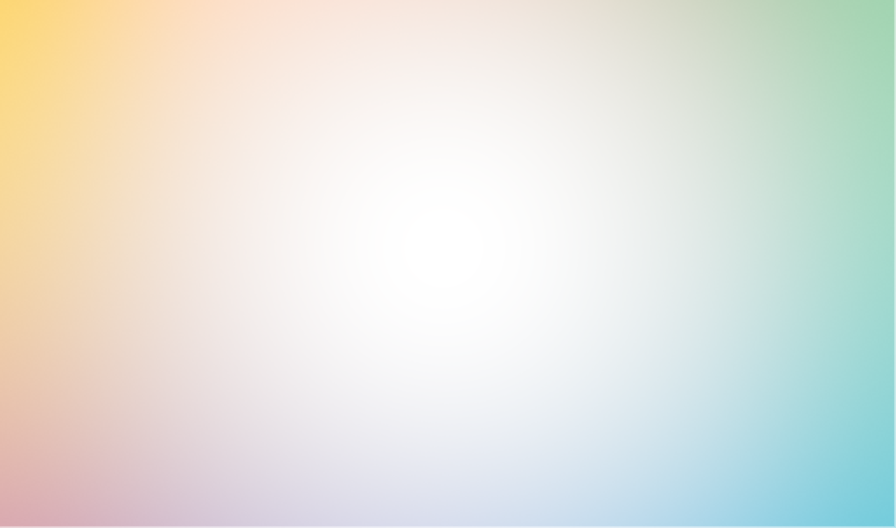
This background is drawn by a Shadertoy shader. Its source:

```glsl
// A soft pastel wash: warm hues on the left, green and cyan on the right,
// fading to a white glow near the middle. Three rows of hues are joined by
// smooth curves; a round falloff, faint grain and a pale rim finish it.

#define GLOW_CENTER vec2(0.495, 0.53)
#define GLOW_INNER 0.02
#define GLOW_OUTER 1.02
#define GRAIN_ROWS 302.0
#define GRAIN_AMOUNT 0.005
#define RIM_WIDTH 0.003
#define RIM_STRENGTH 0.52

// Cubic interpolation weight at a distance given in stop spacings
float cubicWeight(float distanceInStops) {
    float d = abs(distanceInStops);
    if (d < 1.0) return (1.5 * d - 2.5) * d * d + 1.0;
    if (d < 2.0) return ((-0.5 * d + 2.5) * d - 4.0) * d + 2.0;
    return 0.0;
}

// Smooth curve through five evenly spaced hues, x from 0 to 1
vec3 blendRow(float x, vec3 hues[5]) {
    vec3 sum = vec3(0.0);
    for (int i = -1; i <= 5; i++) {
        sum += hues[clamp(i, 0, 4)] * cubicWeight(x * 4.0 - float(i));
    }
    return sum;
}

// Hue field over the canvas, before the white glow
vec3 hueField(vec2 uv) {
    // Yellow, peach, rose beige, sage, green
    vec3 top = blendRow(uv.x, vec3[5](
        vec3(0.99, 0.84, 0.45), vec3(0.985, 0.81, 0.67),
        vec3(0.91, 0.77, 0.69), vec3(0.76, 0.775, 0.68),
        vec3(0.63, 0.83, 0.69)));
    // Sand, dusty rose, grey, mist, aqua
    vec3 middle = blendRow(uv.x, vec3[5](
        vec3(0.95, 0.815, 0.605), vec3(0.875, 0.775, 0.72),
        vec3(0.79, 0.77, 0.77), vec3(0.74, 0.81, 0.80),
        vec3(0.61, 0.84, 0.785)));
    // Pink, mauve, lavender, sky, cyan
    vec3 bottom = blendRow(uv.x, vec3[5](
        vec3(0.85, 0.66, 0.69), vec3(0.77, 0.70, 0.79),
        vec3(0.69, 0.74, 0.865), vec3(0.59, 0.79, 0.89),
        vec3(0.45, 0.80, 0.865)));

    // Parabola through the three rows
    float y = uv.y * 2.0 - 1.0;
    return top * 0.5 * y * (y + 1.0)
         + middle * (1.0 - y * y)
         + bottom * 0.5 * y * (y - 1.0);
}

// Random value from 0 to 1 for a grid cell
float hash(vec2 cell) {
    vec3 p = fract(vec3(cell.xyx) * 0.1031);
    p += dot(p, p.yzx + 33.33);
    return fract((p.x + p.y) * p.z);
}

void mainImage(out vec4 fragColor, in vec2 fragCoord) {
    vec2 uv = fragCoord / iResolution.xy;
    float aspect = iResolution.x / iResolution.y;

    // Round white glow, measured in canvas heights
    vec2 fromGlow = (uv - GLOW_CENTER) * vec2(aspect, 1.0);
    float tint = smoothstep(GLOW_INNER, GLOW_OUTER, length(fromGlow));
    vec3 color = mix(vec3(1.0), hueField(uv), tint);

    // Faint grain, strongest where the colour is
    float grain = hash(floor(uv * vec2(aspect, 1.0) * GRAIN_ROWS)) - 0.5;
    color += grain * GRAIN_AMOUNT * tint;

    // Pale rim along the right and bottom edges
    float edgeDistance = min((1.0 - uv.x) * aspect, uv.y);
    float softness = 0.5 / iResolution.y;
    float rim = 1.0 - smoothstep(RIM_WIDTH - softness, RIM_WIDTH + softness, edgeDistance);
    color = mix(color, vec3(1.0), rim * RIM_STRENGTH);

    fragColor = vec4(color, 1.0);
}
```
